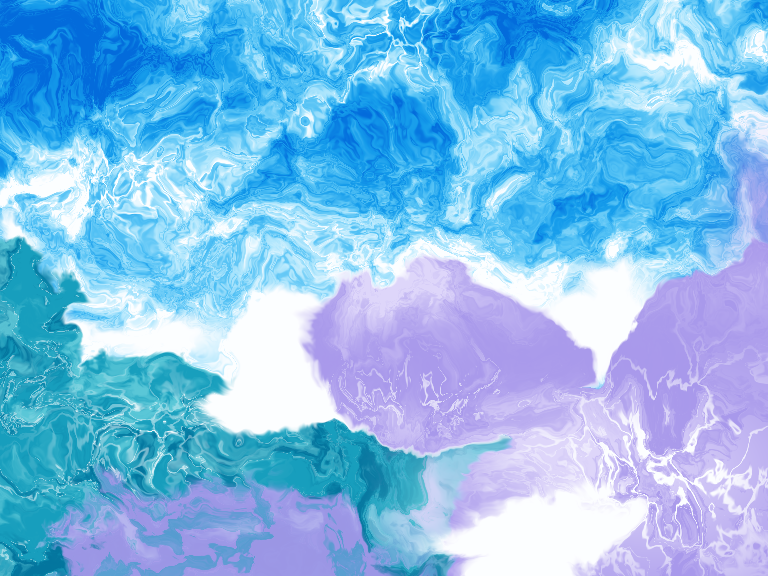
Give the GLSL for this background, as a WebGL 1 fragment shader.

```glsl
precision highp float;
// Poured acrylic marbling: blue swirls above, teal and lilac pools below, white foam between.
uniform vec2 u_resolution;

const vec3 DEEP = vec3(.01, .42, .86);
const vec3 AZURE = vec3(.08, .61, .92);
const vec3 SKY = vec3(.33, .76, .96);
const vec3 PALE = vec3(.68, .9, .99);
const vec3 WHITE = vec3(.99, .995, 1.);
const vec3 TEAL = vec3(.09, .62, .74);
const vec3 DARK_TEAL = vec3(.01, .46, .62);
const vec3 MINT = vec3(.42, .82, .87);
const vec3 LILAC = vec3(.66, .6, .92);
const vec3 MIST = vec3(.87, .84, .98);
const float EDGE = .005;    // softness of pool borders
const float SWIRL = .13;    // broad distortion
const float CURL = .12;     // fine distortion
const float CELLS = 9.;     // density of the foam net
const float STRANDS = 42.;  // density of paint strands

vec2 hash2(vec2 p) {
  vec3 a = fract(p.xyx * vec3(.1031, .103, .0973));
  a += dot(a, a.yzx + 33.33);
  return fract((a.xx + a.yz) * a.zy);
}

float noise(vec2 p) {
  vec2 i = floor(p), f = fract(p);
  f = f * f * (3. - 2. * f);
  return mix(mix(hash2(i).x, hash2(i + vec2(1, 0)).x, f.x),
             mix(hash2(i + vec2(0, 1)).x, hash2(i + 1.).x, f.x), f.y);
}

float fbm(vec2 p) {
  float sum = 0., amp = .52;
  for (int i = 0; i < 5; i++) {
    sum += amp * noise(p);
    p = mat2(.8, .6, -.6, .8) * p * 2.03 + 4.7;
    amp *= .5;
  }
  return sum;
}

vec2 warp(vec2 p) { return vec2(fbm(p), fbm(p + vec2(17.3, 8.1))) - .5; }

// Thin bright line along one level of a field
float vein(float field, float width) { return 1. - smoothstep(0., width, abs(field - .5)); }

// Foam net: walls between scattered cells
float net(vec2 p, float width) {
  float near = 9., next = 9.;
  for (int y = -1; y <= 1; y++)
    for (int x = -1; x <= 1; x++) {
      vec2 cell = vec2(x, y);
      float d = length(cell + hash2(floor(p) + cell) - fract(p));
      next = min(next, max(near, d));
      near = min(near, d);
    }
  return 1. - smoothstep(width * .2, width, next - near);
}

// Soft spot and elliptic pool: centre x, y and radii rx, ry
float glow(vec2 p, float x, float y, float rx, float ry) {
  vec2 d = (p - vec2(x, y)) / vec2(rx, ry);
  return exp(-dot(d, d));
}
float pool(vec2 p, float x, float y, float rx, float ry) {
  return (1. - length((p - vec2(x, y)) / vec2(rx, ry))) * min(rx, ry);
}
float cover(float d, float soft) { return smoothstep(-soft, soft, d); }

vec3 blueRamp(float t) {
  vec3 c = mix(DEEP, AZURE, smoothstep(0., .26, t));
  c = mix(c, SKY, smoothstep(.22, .5, t));
  c = mix(c, PALE, smoothstep(.45, .72, t));
  return mix(c, WHITE, smoothstep(.68, .95, t));
}

vec3 color;
void lay(vec3 paint, float amount) { color = mix(color, paint, clamp(amount, 0., 1.)); }

void main() {
  vec2 p = gl_FragCoord.xy / u_resolution.y;
  vec2 broad = warp(p * 4.), fine = warp(p * 11. + 3. * broad);
  vec2 q = p + SWIRL * broad + CURL * fine;
  float ripple = fbm(p * vec2(7, 13) + 3. * broad + 3.5 * fine);
  float thread = fbm(p * 8. + 2. * broad + 4. * fine + 31.);
  float strand = sin(STRANDS * thread + 6. * ripple);
  float foam = net(q * CELLS + 1.5 * fine, .13);
  float smallFoam = net(q * CELLS * 2.6 + 2. * fine, .2);

  // Blue field: dark upper left, paler toward the shore
  float tone = mix(.65, .35, smoothstep(.5, .92, p.y)) + 1.2 * (ripple - .5) + .09 * strand;
  tone -= .34 * glow(q, .06, .93, .26, .15) + .14 * glow(q, .38, .8, .18, .09);
  tone -= .14 * glow(q, .7, .77, .24, .1) + .2 * glow(q, .97, 1., .14, .06);
  tone += .48 * glow(q, 1.2, .92, .13, .08) + .26 * glow(q, .04, .68, .16, .08);
  tone += .25 * glow(q, .35, .97, .13, .07) + .18 * glow(q, 1.12, .76, .28, .14);
  tone += .2 * vein(thread, .03);
  tone += smallFoam * (.5 * glow(p, .66, .95, .13, .08) + .35 * glow(p, .2, .67, .16, .06));
  color = blueRamp(tone);
  lay(mix(LILAC, MIST, smoothstep(.4, .7, ripple)), .9 * glow(q, 1.36, .62, .1, .16));

  // White foam along the shore
  float along = clamp((q.x - .02) / .16, 0., 1.);
  float shore = length(q - mix(vec2(.02, .6), vec2(.18, .42), along));
  lay(WHITE, cover(max(.035 - shore, pool(q, .27, .41, .12, .03)), .018));
  lay(WHITE, cover(pool(q, 1.04, .44, .18, .085), .025));

  // Teal pools and the white spill between them
  float tealLeft = max(pool(q, .02, .36, .16, .22), pool(q, .27, .26, .15, .12));
  float tealLow = min(.245 - q.y, .73 + .55 * q.y - q.x);
  vec3 teal = mix(DARK_TEAL, TEAL, smoothstep(.3, .58, ripple + .06 * strand));
  teal = mix(teal, MINT, .8 * smoothstep(.5, .72, thread));
  float froth = .5 * smallFoam * glow(p, .24, .25, .17, .11);
  froth += .5 * vein(ripple, .02) * (1. - smoothstep(.3, .8, p.x));
  teal = mix(teal, WHITE, froth);
  lay(teal, cover(tealLeft, EDGE));
  lay(WHITE, cover(max(pool(q, .47, .33, .1, .125), pool(q, .62, .26, .22, .03)), .008));
  lay(teal, cover(tealLow, EDGE));
  lay(mix(MINT, MIST, smoothstep(.4, .6, thread + .08 * strand)), .9 * glow(q, .75, .14, .08, .1));

  // Lilac under the teal at lower left
  float lilacLow = pool(q, .38, 0., .31, .155) + .12 * (thread - .5);
  vec3 mixed = mix(LILAC, MIST, .5 * smoothstep(.5, .8, ripple));
  mixed = mix(mixed, TEAL, .55 * smoothstep(.5, .66, thread + .04 * strand));
  lay(mixed, .92 * cover(lilacLow, .014));

  // Central lilac pool joined to the right bank
  float center = pool(q, .75, .375, .24, .155);
  float bank = min(.82 * (.71 * q.x - .363 - q.y), .88 * (q.x - .73 - .55 * q.y));
  float mist = glow(q, .66, .49, .2, .06) + .5 * glow(q, .72, .27, .22, .05);
  mist += .9 * glow(q, .97, .2, .14, .09) + .4 * glow(q, 1.25, .48, .14, .05);
  mist *= 2.5 * thread - .375 + .25 * strand;
  vec3 lilac = mix(LILAC, MIST, clamp(mist, 0., 1.));
  lilac = mix(lilac, MIST, .45 * smoothstep(.55, .75, ripple));
  lilac = mix(lilac, WHITE, .7 * vein(ripple, .025) * glow(p, .76, .31, .26, .07));
  lay(lilac, cover(max(center, bank), EDGE));
  lay(WHITE, .6 * (1. - smoothstep(.002, .008, abs(center))) * step(bank, 0.));

  // Foam net and white outflow at lower right
  float lace = glow(p, 1.14, .18, .24, .17) * cover(bank, .03);
  lay(MIST, .8 * lace * smoothstep(.38, .58, thread + .05 * strand));
  lay(WHITE, 1.2 * lace * max(foam, .6 * vein(ripple, .03)));
  float outflow = max(pool(q, .89, .03, .14, .1), pool(q, .98, .08, .12, .07));
  lay(WHITE, cover(outflow + .06 * (ripple - .5), .018));

  gl_FragColor = vec4(color, 1.);
}
```
